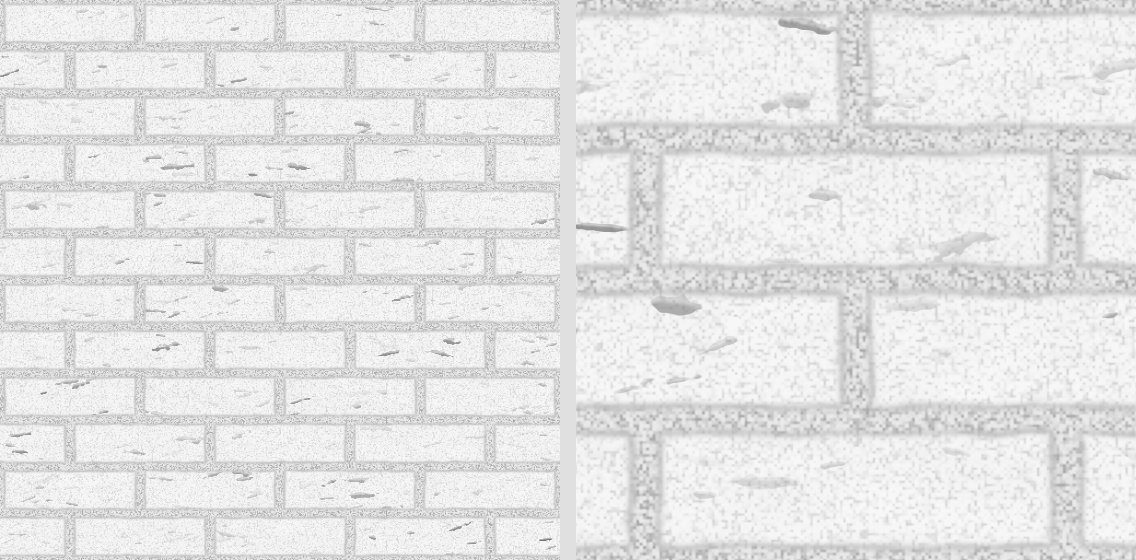
Left, the full canvas; right, a detail of the centre.
A three.js fragment shader for this texture:

```glsl
// White painted brick wall in running bond, with grainy mortar and chipped paint.
varying vec2 vUv;

const vec2 BRICKS = vec2(4.0, 12.0);          // repeats across and down
const vec2 HALF_BRICK = vec2(0.1159, 0.0333); // canvas units
const float GRAIN_CELLS = 512.0;
const int CHIPS = 11;

const vec3 PAINT = vec3(0.972);
const vec3 MORTAR = vec3(0.92);
const vec3 CREVICE = vec3(0.77);
const vec3 CHIP_DARK = vec3(0.42);

float hash(vec2 p) {
  vec3 q = fract(p.xyx * 0.1031);
  q += dot(q, q.yzx + 33.33);
  return fract((q.x + q.y) * q.z);
}

// Value noise that wraps after a whole number of cells.
float noise(vec2 p, vec2 period, float seed) {
  vec2 i = floor(p);
  vec2 f = fract(p);
  f = f * f * (3.0 - 2.0 * f);
  vec2 a = mod(i, period) + seed;
  vec2 b = mod(i + 1.0, period) + seed;
  return mix(mix(hash(a), hash(vec2(b.x, a.y)), f.x),
             mix(hash(vec2(a.x, b.y)), hash(b), f.x), f.y);
}

float tileNoise(vec2 uv, vec2 period, float seed) {
  return noise(uv * period, period, seed);
}

float boxDistance(vec2 p, vec2 halfSize, float radius) {
  vec2 d = abs(p) - halfSize + radius;
  return length(max(d, 0.0)) + min(max(d.x, d.y), 0.0) - radius;
}

// One ragged, slanted flake: soft body with a darker lower lip.
float chip(vec2 p, vec2 size, float slope, float ragged) {
  p.y -= p.x * slope;
  vec2 q = p / size;
  float body = 1.0 - smoothstep(0.65, 1.0, length(q) + ragged);
  float lip = 1.0 - smoothstep(-0.5, 0.4, q.y + ragged * 0.6);
  return body * mix(0.45, 1.0, lip);
}

// Flakes scattered over one brick; wear differs from brick to brick.
float chips(vec2 p, vec2 id, float ragged) {
  float wear = mix(0.3, 1.0, hash(id + 71.0));
  float cover = 0.0;
  for (int i = 0; i < CHIPS; i++) {
    vec2 key = id * 7.0 + float(i) * vec2(13.0, 29.0);
    vec2 spread = vec2(hash(key + 3.0), hash(key + 17.0)) * 2.0 - 1.0;
    vec2 center = spread * HALF_BRICK * vec2(0.92, 0.95);
    float scale = hash(key + 41.0);
    vec2 size = vec2(mix(0.008, 0.025, scale * scale),
                     mix(0.0022, 0.0058, hash(key + 53.0) * scale));
    float slope = mix(-0.25, 0.4, hash(key + 67.0));
    float strength = pow(hash(key + 83.0), 2.0) * wear;
    cover = max(cover, strength * chip(p - center, size, slope, ragged));
  }
  return cover;
}

void main() {
  // Running bond: every other course shifts by half a brick.
  vec2 grid = vUv * BRICKS;
  grid.x += 0.5 * (1.0 - mod(floor(grid.y), 2.0));
  vec2 id = mod(floor(grid), BRICKS);
  vec2 local = (fract(grid) - 0.5) / BRICKS;

  // Uneven brick outline.
  vec2 wobble = vec2(tileNoise(vUv, vec2(48.0), 5.0),
                     tileNoise(vUv, vec2(48.0), 90.0)) - 0.5;
  float edge = boxDistance(local + wobble * 0.0032, HALF_BRICK, 0.002);
  float brick = 1.0 - smoothstep(-0.0015, 0.0015, edge);

  // Fine grain: sparse specks on paint, coarse sand in mortar.
  float grain = noise(vUv * GRAIN_CELLS - 0.5, vec2(GRAIN_CELLS), 11.0);
  vec3 paint = PAINT - 0.14 * grain * grain * grain;
  paint -= 0.015 * tileNoise(vUv, vec2(32.0, 64.0), 140.0);
  vec3 mortar = MORTAR - 0.27 * grain * grain;

  // Chipped paint.
  float ragged = 1.3 * (tileNoise(vUv, vec2(96.0, 192.0), 200.0) - 0.5)
               + 0.7 * (tileNoise(vUv, vec2(224.0, 320.0), 260.0) - 0.5);
  paint = mix(paint, CHIP_DARK, 0.95 * chips(local, id, ragged));

  // Soft dark crevice where brick meets mortar.
  vec3 color = mix(mortar, paint, brick);
  float crevice = exp(-pow((edge - 0.0005) / 0.0025, 2.0));
  float depth = mix(0.45, 0.9, tileNoise(vUv, vec2(64.0), 320.0));
  color = mix(color, CREVICE, crevice * depth);

  gl_FragColor = vec4(color, 1.0);
}
```
